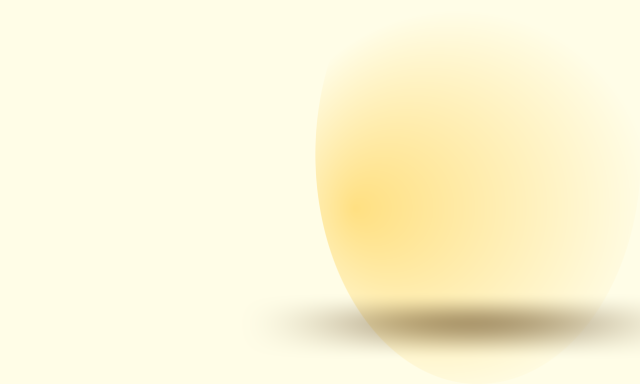
This background is drawn by a Shadertoy shader. Its source:

```glsl
// Radial ramp from a focus (0) to an off-centre circle (1)
float focalRamp(vec2 p, vec2 focus, vec2 centre, float radius) {
    vec2 toPoint = p - focus;
    vec2 shift = centre - focus;
    float a = radius * radius - dot(shift, shift);
    float b = dot(toPoint, shift);
    return clamp((sqrt(b * b + a * dot(toPoint, toPoint)) - b) / a, 0.0, 1.0);
}

// Antialiased coverage of an axis-aligned ellipse
float ellipseMask(vec2 p, vec2 centre, vec2 radii) {
    float k = length((p - centre) / radii);
    float edge = max(fwidth(k), 1e-4);
    return 1.0 - smoothstep(-0.6 * edge, 0.6 * edge, k - 1.0);
}

// Wide soft shadow, tighter above than below
float softShadow(vec2 p, vec2 centre) {
    vec2 d = p - centre;
    float height = d.y > 0.0 ? 0.083 : 0.098;
    vec2 fade = 1.0 - smoothstep(0.0, 1.0, abs(d) / vec2(0.63, height));
    return fade.x * fade.y;
}

void mainImage(out vec4 fragColor, in vec2 fragCoord) {
    vec2 p = fragCoord / iResolution.y;
    p.x += 0.5 * (1.668 - iResolution.x / iResolution.y);

    vec3 cream = vec3(1.0, 0.992, 0.906);
    vec3 amber = vec3(1.0, 0.878, 0.51);
    vec3 brown = vec3(0.36, 0.25, 0.10);

    // Glowing oval
    float glow = 1.0 - focalRamp(p, vec2(0.924, 0.457), vec2(1.196, 0.461), 0.513);
    float oval = ellipseMask(p, vec2(1.246, 0.598), vec2(0.424, 0.598));
    vec3 color = mix(cream, amber, glow * oval);

    // Shadow across its base
    color = mix(color, brown, 0.5 * softShadow(p, vec2(1.235, 0.157)));

    fragColor = vec4(color, 1.0);
}
```
